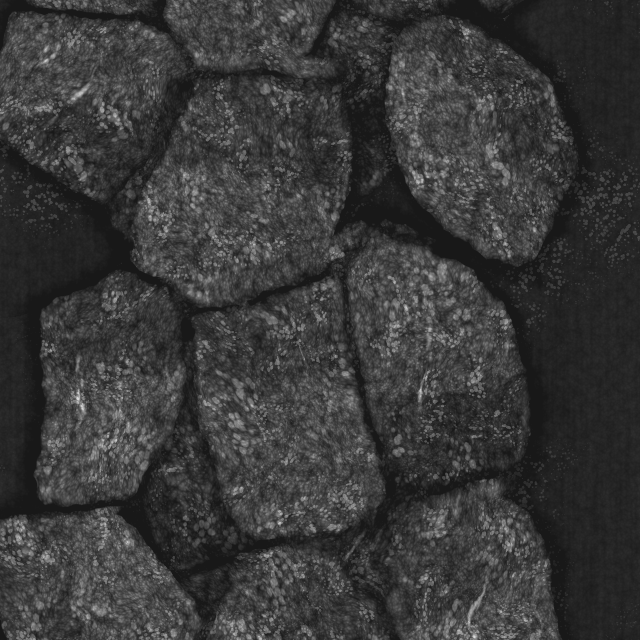
This texture is drawn by a WebGL 2 fragment shader. Its source:

```glsl
#version 300 es
precision highp float;

uniform vec2 u_resolution;
out vec4 fragColor;

struct Stone {
    float edge;   // positive inside the stone
    vec2 offset;  // position relative to the stone centre
    vec2 id;
};

const vec2 SPACING = vec2(0.277, 0.335);

vec2 hash2(vec2 p) {
    vec3 h = fract(vec3(p.xyx) * vec3(0.1031, 0.1030, 0.0973));
    h += dot(h, h.yzx + 33.33);
    return fract((h.xx + h.yz) * h.zy);
}

mat2 rotation(float angle) {
    float c = cos(angle), s = sin(angle);
    return mat2(c, s, -s, c);
}

// Distance to the nearest scattered point
float cellular(vec2 p) {
    vec2 cell = floor(p), f = fract(p);
    float nearest = 4.0;
    for (int y = -1; y <= 1; y++)
        for (int x = -1; x <= 1; x++) {
            vec2 g = vec2(x, y);
            vec2 r = g + hash2(cell + g) - f;
            nearest = min(nearest, dot(r, r));
        }
    return sqrt(nearest);
}

// Layered sines
vec2 ripple(vec2 p) {
    vec2 sum = vec2(0.0);
    float amp = 1.0;
    for (int i = 0; i < 4; i++) {
        p = mat2(0.8, -0.6, 0.6, 0.8) * p * 1.9 + 1.7;
        sum += amp * sin(p + 1.3 * sin(p.yx));
        amp *= 0.5;
    }
    return sum;
}

// Layered cellular grain, centred on zero
float mottle(vec2 p) {
    float sum = 0.0, freq = 40.0;
    p += 0.0015 * ripple(p * 25.0);
    for (int i = 0; i < 4; i++) {
        sum += 0.28 * (0.5 - cellular(p * freq));
        p = rotation(0.7) * p + 3.1;
        freq *= 1.85;
    }
    return sum;
}

// Pale specks of uneven size, gathered in ragged patches
float specks(vec2 p, float freq, float patchFreq) {
    vec2 ragged = p + 0.02 * ripple(p * 12.0);
    float patches = smoothstep(0.75, 0.1, cellular(ragged * patchFreq));
    float size = 0.6 * patches * smoothstep(0.8, 0.1, cellular(ragged * freq * 0.3));
    return smoothstep(size + 0.05, size - 0.25, cellular(p * freq)) * patches;
}

bool isStone(vec2 cell, float columns) {
    return cell.x >= 0.0 && cell.x < columns;
}

vec2 stoneCentre(vec2 cell, float seed) {
    vec2 jitter = 0.62 * (hash2(cell + seed) - 0.5);
    return (cell + 0.5 + vec2(0.0, 0.5 * mod(cell.x, 2.0)) + jitter) * SPACING;
}

// Packed stones: cells trimmed by leaning ovals, open board beside them
Stone findStone(vec2 p, float columns, float seed) {
    vec2 base = floor(p / SPACING), id = base, offset = vec2(9.0);
    float oval = -1.0;
    for (int i = 0; i < 25; i++) {
        vec2 cell = base + vec2(i % 5, i / 5) - 2.0;
        vec2 r = p - stoneCentre(cell, seed);
        if (dot(r, r) < dot(offset, offset)) { offset = r; id = cell; }
        vec2 rnd = hash2(cell + seed + 40.0);
        vec2 leaning = rotation(1.3 * (rnd.y - 0.5)) * r * vec2(1.2, 0.75);
        if (isStone(cell, columns)) oval = max(oval, 0.165 + 0.04 * rnd.x - length(leaning));
    }
    bool solid = isStone(id, columns);
    float round = 0.008, sum = 1e-6;
    for (int i = 0; i < 25; i++) {
        vec2 cell = base + vec2(i % 5, i / 5) - 2.0;
        if (cell == id || (!solid && !isStone(cell, columns))) continue;
        vec2 r = p - stoneCentre(cell, seed);
        sum += exp(dot(0.5 * (offset + r), normalize(offset - r)) / round);
    }
    if (solid) sum += exp(-oval / round);
    float border = -round * log(sum);
    return Stone((solid ? border : min(-border, oval)) - 0.003, offset, id);
}

float stoneTone(Stone s, float seed) {
    vec2 rnd = hash2(s.id + seed + 11.0);
    vec2 q = rotation(1.6 * (rnd.x - 0.5)) * s.offset;
    vec2 local = q + s.id * 5.3 + seed;

    // Facets, clouds and grain
    float crease = dot(q, rotation(6.28 * rnd.y) * vec2(1.0, 0.0)) + 0.03 + 0.009 * ripple(local * 14.0).x;
    float tone = mix(0.185, 0.235, rnd.y) * mix(0.8, 1.06, smoothstep(-0.008, 0.008, crease));
    tone *= 1.0 + dot(s.offset, vec2(-0.3, 0.4)) + 0.05 * ripple(local * 9.0).y;
    tone *= exp(1.9 * mottle(local * vec2(1.1, 0.85)));

    // Pale flecks and ragged mineral streaks
    tone += 0.20 * specks(local * vec2(1.1, 0.85), 80.0, 9.0);
    tone += 0.22 * specks(local + 2.7, 150.0, 12.0);
    float streak = smoothstep(0.22, 0.0, abs(ripple(local * vec2(16.0, 7.0)).x));
    streak *= smoothstep(0.5, 0.15, cellular(local * 8.0)) * smoothstep(0.7, 0.2, cellular(local * vec2(110.0, 70.0)));
    tone += 0.18 * streak;

    // Broken vein and worn rim
    float line = abs(q.x + 0.04 * (rnd.y - 0.5) + 0.004 * ripple(local * 30.0).y);
    float vein = smoothstep(0.006, 0.0005, line) * smoothstep(0.09, 0.03, abs(q.y));
    vein *= smoothstep(0.75, 0.2, cellular(local * vec2(90.0, 32.0)));
    tone += 0.36 * vein * step(0.5, rnd.x);
    float rim = (s.edge - 0.009) / 0.006;
    tone += 0.11 * smoothstep(0.6, 0.1, cellular(local * 13.0)) * exp(-rim * rim);
    return tone * mix(0.6, 1.0, smoothstep(0.0, 0.018, s.edge));
}

float boardTone(vec2 p) {
    float streaks = cellular(p * vec2(140.0, 4.0)) - 0.5;
    float base = 0.138 + 0.02 * streaks + 0.008 * ripple(p * vec2(6.0, 1.0)).x;
    return base * exp(0.6 * mottle(p)) + 0.14 * specks(p, 150.0, 5.0);
}

void main() {
    vec2 p = gl_FragCoord.xy / min(u_resolution.x, u_resolution.y);
    vec2 warped = p + 0.007 * ripple(p * 8.0);
    float chips = 0.007 * (cellular(p * 45.0) - 0.5);
    Stone lower = findStone(warped - vec2(0.19, 0.11), 2.0, 71.0);
    Stone upper = findStone(warped - vec2(0.05, -0.04), 3.0, 7.0);
    lower.edge += chips;
    upper.edge += chips;

    // Board, shaded lower stones, then the upper layer
    float tone = boardTone(p) * mix(0.75, 1.0, smoothstep(0.0, 0.06, -lower.edge));
    tone = mix(tone, 0.85 * stoneTone(lower, 71.0), smoothstep(-0.001, 0.0025, lower.edge));
    tone *= mix(0.55, 1.0, smoothstep(0.0, 0.035, -upper.edge));
    tone = mix(tone, stoneTone(upper, 7.0), smoothstep(-0.001, 0.0025, upper.edge));
    fragColor = vec4(vec3(clamp(tone, 0.095, 0.85)), 1.0);
}
```
